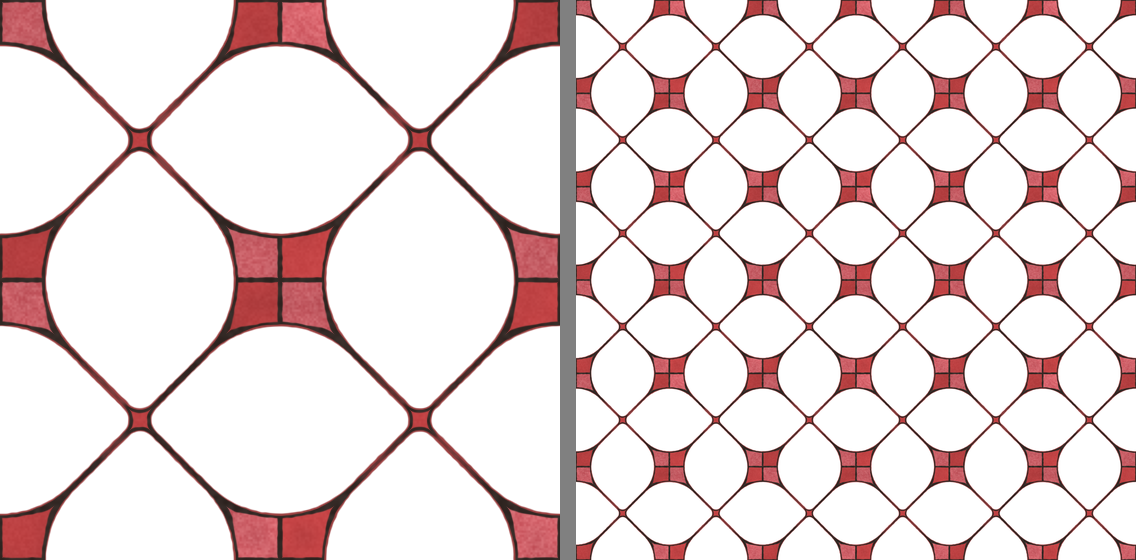
Left: one tile. Right: repeated 3 by 3.
This pattern is drawn by a Shadertoy shader. Its source:

```glsl
#define REPEATS 2.0
#define DIAMOND 0.4825
#define BIG_RADIUS 0.356
#define SMALL_RADIUS 0.057
#define OUTLINE 0.016
#define CROSS_HALF 0.0085
#define WOBBLE 0.004
#define SOFTNESS 0.0035
#define DARK vec3(0.20, 0.16, 0.145)
#define RED vec3(0.75, 0.26, 0.265)
#define PINK vec3(0.81, 0.38, 0.41)
#define BROWN vec3(0.53, 0.25, 0.25)

float hash(vec2 p) {
    vec3 h = fract(p.xyx * vec3(0.1031, 0.1030, 0.0973));
    h += dot(h, h.yzx + 33.33);
    return fract((h.x + h.y) * h.z);
}

// Value noise on the unit canvas, wrapping after n cells
float tileNoise(vec2 uv, float n) {
    vec2 p = uv * n;
    vec2 i = floor(p);
    vec2 f = p - i;
    f = f * f * (3.0 - 2.0 * f);
    vec2 lo = mod(i, n);
    vec2 hi = mod(i + 1.0, n);
    return mix(mix(hash(lo), hash(vec2(hi.x, lo.y)), f.x),
               mix(hash(vec2(lo.x, hi.y)), hash(hi), f.x), f.y);
}

// Signed distance to a pane: a diamond with one broad and one tight corner
float paneDistance(vec2 p) {
    float bigCentre = DIAMOND - BIG_RADIUS * sqrt(2.0);
    float smallCentre = DIAMOND - SMALL_RADIUS * sqrt(2.0);
    if (p.x - bigCentre > p.y) return length(p - vec2(bigCentre, 0.0)) - BIG_RADIUS;
    if (p.y - smallCentre > p.x) return length(p - vec2(0.0, smallCentre)) - SMALL_RADIUS;
    return (p.x + p.y - DIAMOND) / sqrt(2.0);
}

void mainImage(out vec4 fragColor, in vec2 fragCoord) {
    vec2 uv = fragCoord / iResolution.xy;
    vec2 grid = uv * REPEATS;
    float soft = max(SOFTNESS, 0.8 * REPEATS / min(iResolution.x, iResolution.y));

    // Hand-drawn unevenness and pigment grain
    float broad = tileNoise(uv, 24.0);
    float ragged = tileNoise(uv + 0.37, 110.0);
    float grain = 0.6 * tileNoise(uv, 256.0) + 0.4 * tileNoise(uv + 0.61, 128.0);

    // Fold the cell around its star into one octant
    vec2 local = fract(grid + 0.5) - 0.5;
    vec2 folded = abs(local);
    vec2 q = vec2(max(folded.x, folded.y), min(folded.x, folded.y));
    float ink = paneDistance(vec2(0.5 - q.x, q.y));
    float edge = ink + WOBBLE * (0.6 * ragged + 0.4 * broad - 0.5);

    // Strokes: reddish rim, dark core, browner toward the small squares
    float nearSquare = smoothstep(0.22, 0.40, q.y) * (1.0 - smoothstep(0.43, 0.46, q.y));
    vec3 core = mix(DARK, BROWN, nearSquare * smoothstep(0.2, 0.8, broad) * 0.8);
    core += 0.06 * (ragged - 0.5);
    float rim = 0.002 + 0.006 * broad;
    vec3 stroke = mix(mix(RED, BROWN, 0.6), core, smoothstep(rim - 0.003, rim + 0.003, edge));

    // Glass: checkered star quarters and plain small squares
    float isSquare = step(0.5, q.x + q.y);
    float isPink = step(local.x * local.y, 0.0) * (1.0 - isSquare);
    float tone = hash(mod(floor(grid * 2.0), REPEATS * 2.0) + 7.0) - 0.5;
    vec3 glass = mix(RED, PINK, isPink);
    glass *= 1.0 + 0.12 * tone * (1.0 - isSquare) + 0.08 * (broad - 0.5);
    glass += (grain - 0.5) * mix(vec3(0.05), vec3(0.10, 0.16, 0.15), isPink);

    // Outline thickens into the star tips; the cross divides the star
    float tip = smoothstep(0.08, 0.18, q.y) * (1.0 - isSquare);
    float outline = OUTLINE + 0.011 * tip;
    float glassMask = smoothstep(-soft, soft, edge - outline);
    float crossEdge = q.y - CROSS_HALF + 0.003 * (ragged - 0.5);
    glassMask *= smoothstep(-soft, soft, crossEdge);

    vec3 color = mix(stroke, glass, glassMask);
    color = mix(vec3(1.0), color, smoothstep(-soft, soft, edge));
    fragColor = vec4(clamp(color, 0.0, 1.0), 1.0);
}
```
